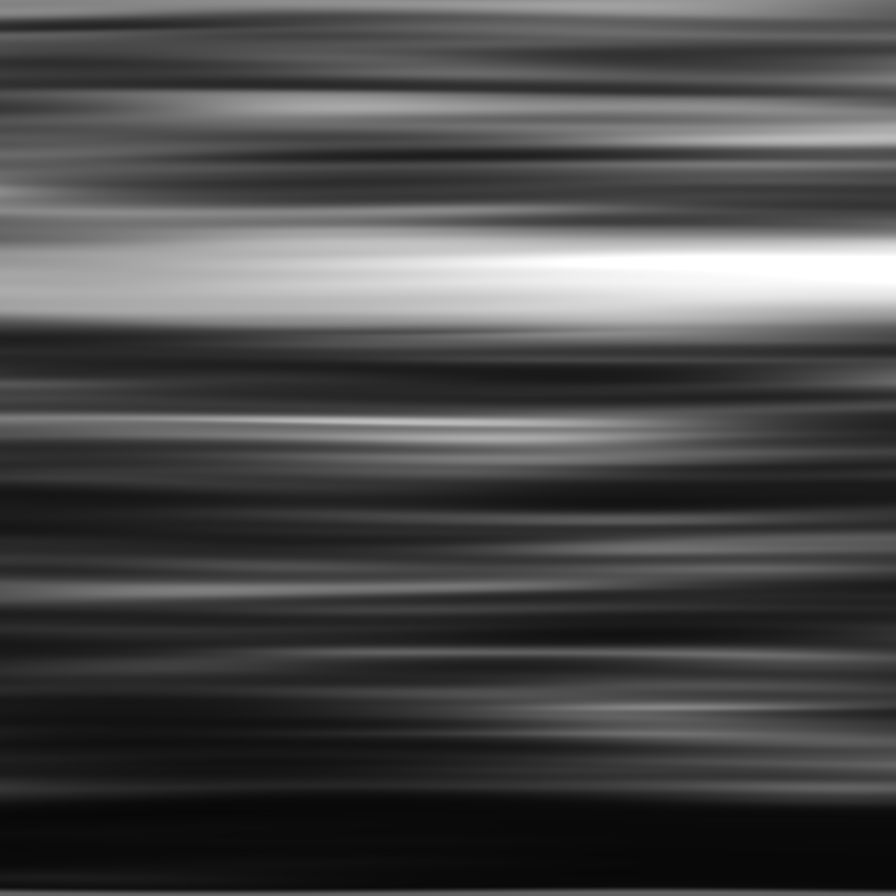
A WebGL 1 fragment shader for this texture:

```glsl
precision highp float;

uniform vec2 u_resolution;

// Streak grain
const int OCTAVES = 3;
const vec2 GRAIN_FREQ = vec2(1.3, 14.0);
const vec2 GRAIN_STEP = vec2(1.25, 2.1);
const float GRAIN_FADE = 0.74;
const vec2 WARP_FREQ = vec2(1.2, 5.0);
const float WARP_AMOUNT = 0.012;
const float CONTRAST_LOW = 1.65;
const float CONTRAST_HIGH = 1.2;
const float SHOULDER = 0.4;

// Brightness by height
const float BLACK_LEVEL = 0.025;
const float FLOOR_TONE = 0.012;
const float LOW_TONE = 0.125;
const float MID_TONE = 0.205;
const float HIGH_TONE = 0.385;
const float FLOOR_TOP = 0.11;
const float HORIZON = 0.63;
const float EDGE_TONE = 0.38;
const float EDGE_HEIGHT = 0.012;

// Glowing band
const float BAND_Y = 0.69;
const float BAND_WIDTH = 0.045;
const float BAND_LEFT = 0.65;
const float BAND_RIGHT = 1.06;

// Single accent streaks
const int ACCENTS = 14;
const float ACCENT_BRIGHT = 0.85;
const float ACCENT_DARK = -1.2;
const float ACCENT_TILT = 0.03;

float hash(vec2 p) {
  vec3 q = fract(vec3(p.xyx) * 0.1031);
  q += dot(q, q.yzx + 33.33);
  return fract((q.x + q.y) * q.z);
}

float cornerSlope(vec2 cell, vec2 offset) {
  float angle = 6.28319 * hash(cell);
  return dot(vec2(cos(angle), sin(angle)), offset);
}

float gradientNoise(vec2 p) {
  vec2 cell = floor(p);
  vec2 f = p - cell;
  vec2 s = f * f * f * (f * (f * 6.0 - 15.0) + 10.0);
  vec2 e = vec2(1.0, 0.0);
  float bottom = mix(cornerSlope(cell, f), cornerSlope(cell + e.xy, f - e.xy), s.x);
  float top = mix(cornerSlope(cell + e.yx, f - e.yx), cornerSlope(cell + e.xx, f - e.xx), s.x);
  return mix(bottom, top, s.y);
}

// Layers of noise stretched along x
float streakGrain(vec2 p) {
  float sum = 0.0;
  float weight = 1.0;
  vec2 freq = GRAIN_FREQ;
  for (int i = 0; i < OCTAVES; i++) {
    sum += weight * gradientNoise(p * freq + 17.37 * float(i + 1));
    freq *= GRAIN_STEP;
    weight *= GRAIN_FADE;
  }
  return sum;
}

// Long tapered strokes, crisper below: bright under the horizon, dark above
float accentStreaks(vec2 p) {
  float sum = 0.0;
  for (int i = 0; i < ACCENTS; i++) {
    float id = float(i);
    float row = (id + hash(vec2(id, 3.0))) / float(ACCENTS);
    vec2 center = vec2(hash(vec2(id, 7.0)), mix(FLOOR_TOP + 0.03, 0.97, row));
    vec2 size = vec2(mix(0.2, 0.45, hash(vec2(id, 11.0))),
                     mix(0.007, 0.012, hash(vec2(id, 19.0))));
    vec2 d = p - center;
    d.y -= ACCENT_TILT * (hash(vec2(id, 23.0)) - 0.5) * d.x;
    size.y *= mix(0.6, 1.0, smoothstep(-0.004, 0.004, d.y));
    d /= size;
    sum += exp(-dot(d, d)) * mix(ACCENT_BRIGHT, ACCENT_DARK, step(HORIZON, center.y));
  }
  return sum;
}

float baseTone(float y) {
  float tone = mix(LOW_TONE, MID_TONE, smoothstep(FLOOR_TOP, HORIZON, y));
  tone = mix(tone, HIGH_TONE, smoothstep(HORIZON - 0.02, HORIZON + 0.03, y));
  return mix(FLOOR_TONE, tone, smoothstep(FLOOR_TOP - 0.02, FLOOR_TOP + 0.02, y));
}

void main() {
  vec2 uv = gl_FragCoord.xy / u_resolution;
  vec2 p = uv;
  p.y += WARP_AMOUNT * gradientNoise(uv * WARP_FREQ + 5.3);

  // Grain and accents scale the tone exponentially, then highlights roll off
  float grain = streakGrain(p);
  float contrast = mix(CONTRAST_LOW, CONTRAST_HIGH, smoothstep(0.5, 0.7, uv.y));
  float tone = BLACK_LEVEL + baseTone(p.y) * exp(contrast * grain + accentStreaks(p));
  tone /= 1.0 + SHOULDER * tone * tone;

  // Band brightens to the right
  float distanceToBand = abs(p.y - BAND_Y) / BAND_WIDTH;
  float band = exp(-distanceToBand * distanceToBand * distanceToBand);
  float bandTone = mix(BAND_LEFT, BAND_RIGHT, smoothstep(0.05, 0.85, uv.x));
  tone = mix(tone, bandTone * exp(0.17 * grain), band);

  // Pale strip along the lower edge
  tone = mix(EDGE_TONE, tone, smoothstep(0.3 * EDGE_HEIGHT, EDGE_HEIGHT, p.y));

  gl_FragColor = vec4(vec3(clamp(tone, 0.0, 1.0)), 1.0);
}
```
